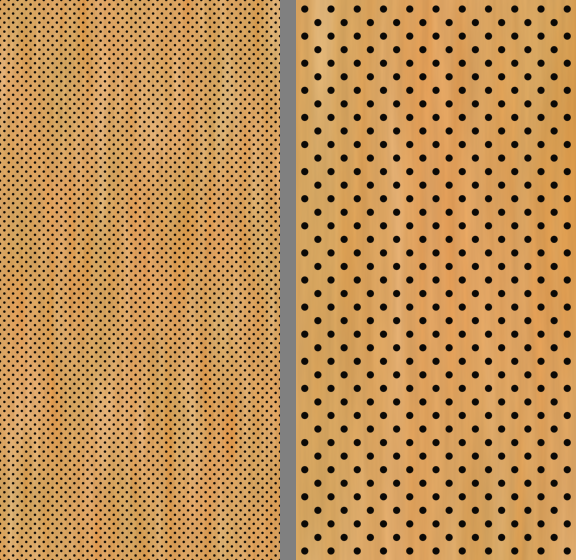
Left: the whole. Right: its middle third, enlarged.
Reproduce this texture procedurally as a Shadertoy shader.

```glsl
// Perforated wooden panel: staggered round holes in vertically grained, honey-coloured veneer.

#define HOLES vec2(32.0, 62.0)   // hole pairs across and down
#define HOLE_RADIUS 0.136        // in units of the horizontal pitch
#define EDGE_SOFTNESS 0.75       // in pixels
#define WOOD_COLOR vec3(0.853, 0.642, 0.378)
#define HOLE_COLOR vec3(0.045, 0.036, 0.024)
#define ORANGE_TINT vec3(0.035, -0.025, -0.070)
#define PALE_TINT vec3(0.030, 0.055, 0.090)
#define STREAK_SCALE vec2(16.0, 1.7)
#define GRAIN_SCALE vec2(85.0, 6.0)
#define GRAIN_STRENGTH 0.055

vec2 hashGradient(vec2 cell) {
    vec3 h = fract(vec3(cell.xyx) * vec3(0.1031, 0.1030, 0.0973));
    h += dot(h, h.yzx + 33.33);
    float angle = 6.28318 * fract((h.x + h.y) * h.z);
    return vec2(cos(angle), sin(angle));
}

float gradientNoise(vec2 p) {
    vec2 cell = floor(p);
    vec2 f = p - cell;
    vec2 blend = f * f * f * (f * (f * 6.0 - 15.0) + 10.0);
    vec2 e = vec2(0.0, 1.0);
    float a = dot(hashGradient(cell), f);
    float b = dot(hashGradient(cell + e.yx), f - e.yx);
    float c = dot(hashGradient(cell + e.xy), f - e.xy);
    float d = dot(hashGradient(cell + e.yy), f - e.yy);
    return mix(mix(a, b, blend.x), mix(c, d, blend.x), blend.y);
}

// Sum of octaves that narrow faster across the grain than along it.
float fibres(vec2 p) {
    float sum = 0.0;
    float weight = 1.0;
    for (int i = 0; i < 3; i++) {
        sum += weight * gradientNoise(p);
        p = p * vec2(2.1, 1.7) + vec2(17.3, 9.1);
        weight *= 0.55;
    }
    return sum;
}

vec3 woodColor(vec2 p) {
    // Slight sideways drift keeps the streaks from being ruler straight
    p.x += 0.006 * gradientNoise(p * vec2(5.0, 3.0));
    float streak = fibres(p * STREAK_SCALE + 4.7);
    float patches = gradientNoise(p * vec2(7.0, 2.5) + 31.0);
    float grain = fibres(p * GRAIN_SCALE + 63.0);

    vec3 color = WOOD_COLOR;
    color += ORANGE_TINT * smoothstep(0.0, 0.7, streak);
    color += PALE_TINT * smoothstep(0.0, 0.7, -streak);
    color += vec3(-0.05, 0.005, -0.015) * patches;
    return color * (1.0 + GRAIN_STRENGTH * grain - 0.05 * max(streak, 0.0));
}

// Distance to the nearest hole centre, in units of the canvas width.
float holeDistance(vec2 uv, float aspect) {
    vec2 lattice = uv * HOLES;
    vec2 pitch = vec2(1.0, aspect) / HOLES;
    vec2 corner = (fract(lattice + 0.5) - 0.5) * pitch;
    vec2 middle = (fract(lattice) - 0.5) * pitch;
    return min(length(corner), length(middle));
}

void mainImage(out vec4 fragColor, in vec2 fragCoord) {
    vec2 uv = fragCoord / iResolution.xy;
    float aspect = iResolution.y / iResolution.x;
    vec3 wood = woodColor(uv * vec2(1.0, aspect));

    // Punch the holes with an antialiased rim
    float radius = HOLE_RADIUS / HOLES.x;
    float soft = EDGE_SOFTNESS / iResolution.x;
    float hole = 1.0 - smoothstep(radius - soft, radius + soft, holeDistance(uv, aspect));
    fragColor = vec4(mix(wood, HOLE_COLOR, hole), 1.0);
}
```
